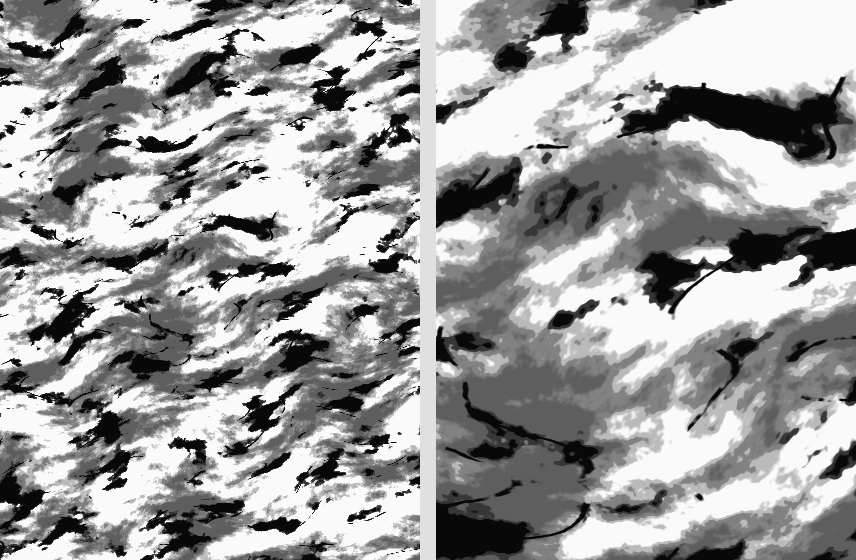
Left: the whole. Right: its middle third, enlarged.
Give the GLSL for this texture, as a Shadertoy shader.

```glsl
// Weathered rock face in stark black, grey and white.
// Stretched gradient noise, tilted and warped, gives streaks and hollows;
// unit-variance fields are then cut into tones at chosen thresholds.

const float TILT = 0.27;          // rise of the strata, radians
const float NOISE_DEVIATION = 0.216;
const float BLACK = 0.03;
const float SHADOW = 0.21;
const float DARK_GREY = 0.37;
const float MID_GREY = 0.51;
const float PALE_GREY = 0.73;
const float WHITE = 0.98;

float hash(vec2 cell) {
    vec3 h = fract(cell.xyx * 0.1031);
    h += dot(h, h.yzx + 33.33);
    return fract((h.x + h.y) * h.z);
}

// Dot product of a random unit gradient with the offset from its corner
float cornerSlope(vec2 cell, vec2 offset) {
    float angle = 6.28318 * hash(cell);
    return dot(vec2(cos(angle), sin(angle)), offset);
}

float gradientNoise(vec2 p) {
    vec2 i = floor(p), f = p - i;
    vec2 u = f * f * f * (f * (f * 6.0 - 15.0) + 10.0);
    vec2 e = vec2(1.0, 0.0);
    float low = mix(cornerSlope(i, f), cornerSlope(i + e, f - e), u.x);
    float high = mix(cornerSlope(i + e.yx, f - e.yx),
                     cornerSlope(i + 1.0, f - 1.0), u.x);
    return mix(low, high, u.y);
}

// Fractal sum scaled to unit variance; fine octaves grow less stretched
float fractalNoise(vec2 p, int octaves, float gain) {
    float sum = 0.0, power = 0.0, amplitude = 1.0;
    for (int k = 0; k < octaves; k++) {
        sum += amplitude * gradientNoise(p);
        power += amplitude * amplitude;
        amplitude *= gain;
        p = p * vec2(2.2, 1.9) + vec2(17.3, 9.7);
    }
    return sum / (NOISE_DEVIATION * sqrt(power));
}

// Axes along and across the strata, bent by slow noise
vec2 strataSpace(vec2 p, float tilt) {
    vec2 bend = vec2(gradientNoise(p * 5.0 + 31.0),
                     gradientNoise(p * 4.5 + 73.0));
    p += bend * vec2(0.03, 0.055);
    float c = cos(tilt), s = sin(tilt);
    return vec2(c * p.x + s * p.y, c * p.y - s * p.x);
}

float hollowField(vec2 q) {
    return fractalNoise(q * vec2(8.0, 19.0) + 41.0, 5, 0.5);
}

float step3(float edge, float halfWidth, float x) {
    return smoothstep(edge - halfWidth, edge + halfWidth, x);
}

// Soft staircase of greys for the lit stone
float stoneTone(float light) {
    float tone = mix(DARK_GREY, MID_GREY, step3(-0.75, 0.3, light));
    tone = mix(tone, PALE_GREY, step3(-0.2, 0.1, light));
    return mix(tone, WHITE, step3(0.23, 0.17, light));
}

void mainImage(out vec4 fragColor, in vec2 fragCoord) {
    vec2 p = fragCoord / iResolution.x;
    vec2 q = strataSpace(p, TILT);

    // Streaks, broad patches and ledges lit from above
    float hollow = hollowField(q);
    float ledge = hollowField(q + vec2(-0.003, 0.012)) - hollow;
    float streak = fractalNoise(q * vec2(5.0, 13.0) + 5.0, 6, 0.62);
    float broad = gradientNoise(p * 3.2 + 11.0) / NOISE_DEVIATION;
    float light = 0.8 * streak + 0.4 * ledge + 0.33 * broad;
    float tone = stoneTone(light);

    // Ragged shadows around deep black hollows
    float depth = hollow - 0.27 * light;
    tone = mix(tone, SHADOW, step3(1.03, 0.09, depth));
    tone = mix(tone, BLACK, step3(1.33, 0.07, depth));

    // Thin cracks trailing from the hollows
    float crease = abs(gradientNoise(q * vec2(6.0, 15.0) + 87.0)
                       + 0.012 * streak);
    float crack = 1.0 - smoothstep(0.008, 0.022, crease);
    tone = mix(tone, BLACK, crack * step3(0.4, 0.15, depth));

    fragColor = vec4(vec3(tone), 1.0);
}
```
